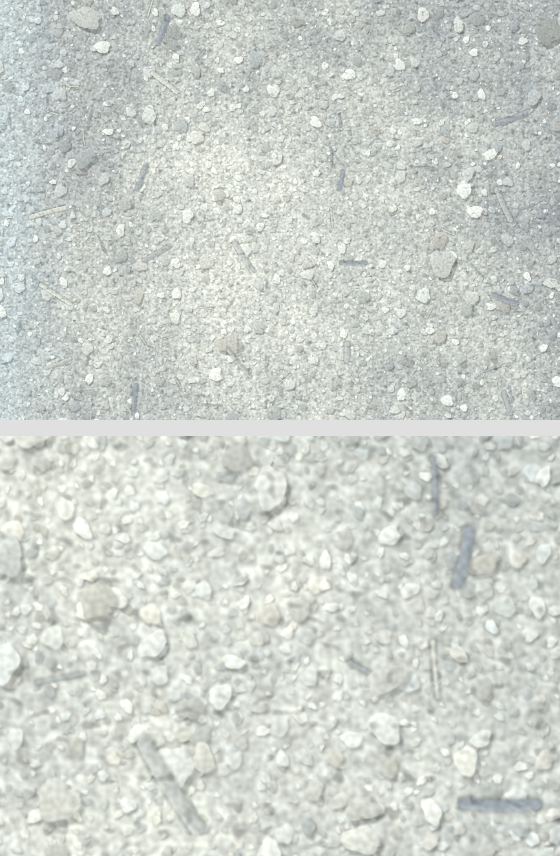
Top, the full canvas; bottom, a detail of the centre.
A Shadertoy shader for this texture:

```glsl
// Pale, overexposed gravel soil: fine grit, scattered stones and thin twigs.

const vec3 WARM_SOIL = vec3(0.845, 0.862, 0.828);
const vec3 COOL_SOIL = vec3(0.688, 0.712, 0.709);
const vec3 EDGE_HAZE = vec3(0.80, 0.855, 0.855);
const vec3 WHITE_STONE = vec3(0.97, 0.99, 0.955);
const vec3 BLUE_TWIG = vec3(0.62, 0.66, 0.69);
const vec3 STRAW = vec3(0.88, 0.89, 0.84);
const float EDGE = 0.0017;

vec4 hash4(vec2 p) {
    vec4 q = fract(p.xyxy * vec4(0.1031, 0.1030, 0.0973, 0.1099));
    q += dot(q, q.wzxy + 33.33);
    return fract((q.xxyz + q.yzzw) * q.zywx);
}

float cornerSlope(vec2 cell, vec2 offset) {
    float angle = 6.2832 * hash4(cell + 71.0).x;
    return dot(vec2(cos(angle), sin(angle)), offset);
}

float gradientNoise(vec2 p) {
    vec2 i = floor(p), f = fract(p);
    vec2 u = f * f * f * (f * (f * 6.0 - 15.0) + 10.0);
    vec2 e = vec2(1.0, 0.0);
    float low = mix(cornerSlope(i, f), cornerSlope(i + e, f - e), u.x);
    float high = mix(cornerSlope(i + e.yx, f - e.yx), cornerSlope(i + 1.0, f - 1.0), u.x);
    return mix(low, high, u.y);
}

vec2 rotate(vec2 p, float angle) {
    float c = cos(angle), s = sin(angle);
    return vec2(c * p.x + s * p.y, c * p.y - s * p.x);
}

// Coverage of a shape from its signed distance
float coverage(float dist, float blur) {
    return 1.0 - smoothstep(-blur, blur, dist);
}

// Broad uneven light: warm bright middle, cool darker sides, hazy left rim
vec3 soilLight(vec2 uv, vec2 p) {
    vec2 c = (uv - vec2(0.48, 0.36)) / vec2(0.36, 0.62);
    float patches = 0.5 * gradientNoise(p * 3.1) + 0.5 * gradientNoise(p * 7.0);
    float glow = 1.12 * exp(-dot(c, c)) + patches + 0.3 * gradientNoise(p * 14.0);
    vec3 light = mix(COOL_SOIL, WARM_SOIL, clamp(glow, -0.25, 1.2));
    light = mix(light, EDGE_HAZE, 0.75 * (1.0 - smoothstep(0.0, 0.16, uv.x)));
    return light * (1.0 + 0.04 * gradientNoise(p * vec2(24.0, 1.5)));
}

// Rounded angular outline with a lumpy radius
float stoneDistance(vec2 q, float radius, vec4 rnd) {
    q = rotate(q, 6.2832 * rnd.x);
    q.y *= 1.0 + 0.7 * rnd.y;
    float a = atan(q.y, q.x);
    float lumps = 0.09 * sin(3.0 * a + 6.0 * rnd.z) + 0.05 * sin(5.0 * a + 9.0 * rnd.w);
    return length(q) - radius * (1.0 + lumps);
}

vec3 addStones(vec3 col, vec3 light, vec2 p, float scale, float density, float whiteShare) {
    vec2 home = floor(p * scale);
    for (int k = 0; k < 9; k++) {
        vec2 cell = home + vec2(k % 3 - 1, k / 3 - 1);
        vec4 place = hash4(cell + scale);
        if (place.x > density) continue;
        vec4 look = hash4(cell + scale + 137.0);
        vec2 q = p - (cell + 0.5 + 0.8 * (place.yz - 0.5)) / scale;
        float radius = mix(0.2, 0.46, place.w * place.w) / scale;
        float dist = stoneDistance(q, radius, look);
        float shade = stoneDistance(q - radius * vec2(0.22, -0.3), radius, look);
        col *= 1.0 - 0.19 * coverage(shade, EDGE * 1.6);

        // Stone face: mostly soil tone, some bleached white
        vec4 tone = hash4(cell + scale + 311.0);
        vec3 face = light * mix(0.89, 1.16, tone.x);
        face += vec3(0.03, 0.0, -0.03) * (tone.y - 0.5);
        face = mix(face, WHITE_STONE, step(tone.z, whiteShare) * mix(0.65, 1.0, tone.w));
        face *= 1.0 + 0.05 * dot(q, vec2(-0.6, 0.8)) / radius;
        col = mix(col, face, 0.92 * coverage(dist, EDGE));
    }
    return col;
}

vec3 addTwigs(vec3 col, vec2 p, float scale, float density, vec2 halfSize) {
    vec2 home = floor(p * scale);
    for (int k = 0; k < 9; k++) {
        vec2 cell = home + vec2(k % 3 - 1, k / 3 - 1);
        vec4 place = hash4(cell + scale + 523.0);
        if (place.x > density) continue;
        vec4 look = hash4(cell + scale + 719.0);
        vec2 q = p - (cell + 0.5 + 0.7 * (place.yz - 0.5)) / scale;
        q = rotate(q, 3.1416 * place.w);
        vec2 size = halfSize * mix(vec2(0.4, 0.6), vec2(1.0), look.xy);
        q.y += (look.z - 0.5) * 0.12 * q.x * q.x / size.x;
        float dist = length(vec2(max(abs(q.x) - size.x, 0.0), q.y)) - size.y;
        col *= 1.0 - 0.18 * coverage(dist - 0.002, EDGE * 1.5);
        vec3 bark = mix(BLUE_TWIG, STRAW, smoothstep(0.2, 0.8, look.w));
        bark *= 1.0 + 0.09 * q.y / size.y;
        col = mix(col, bark, 0.85 * coverage(dist, EDGE));
    }
    return col;
}

void mainImage(out vec4 fragColor, in vec2 fragCoord) {
    vec2 uv = fragCoord / iResolution.xy;
    vec2 p = fragCoord / iResolution.y;
    vec3 light = soilLight(uv, p);

    // Soil and stones from fine to coarse
    float grit = gradientNoise(p * 65.0) + gradientNoise(p * 130.0 + 9.0);
    vec3 col = light * (1.0 + 0.15 * grit);
    col = addStones(col, light, p, 92.0, 0.72, 0.10);
    col = addStones(col, light, p, 50.0, 0.55, 0.14);
    col = addTwigs(col, p, 13.0, 0.22, vec2(0.022, 0.0017));
    col = addStones(col, light, p, 25.0, 0.36, 0.20);
    col = addStones(col, light, p, 12.0, 0.11, 0.22);
    col = addTwigs(col, p, 4.5, 0.36, vec2(0.042, 0.0065));

    // Fine sensor-like grain and faint dark crevices
    col *= 1.0 + 0.13 * gradientNoise(p * 190.0);
    col *= 1.0 - 0.2 * smoothstep(0.2, 0.6, gradientNoise(p * vec2(75.0, 95.0) + 40.0));
    fragColor = vec4(clamp(col * 1.025, 0.0, 1.0), 1.0);
}
```
